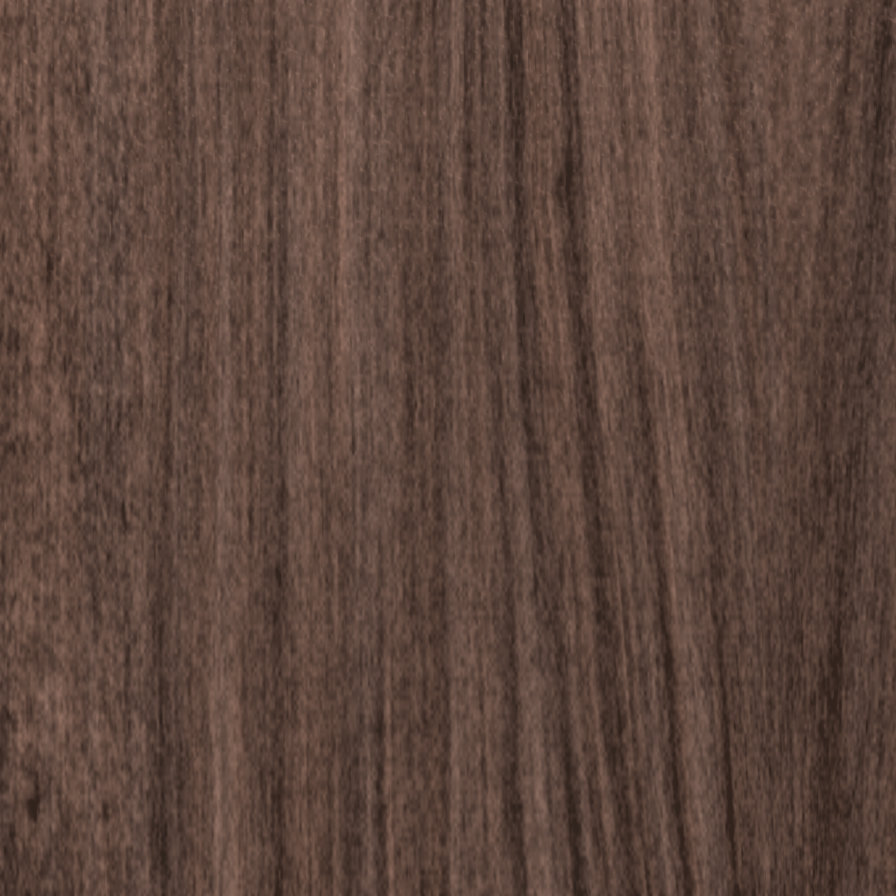
Give the GLSL for this texture, as a Shadertoy shader.

```glsl
// Dark walnut veneer: upright stripes between mottled and cathedral grain.

float hash(vec2 p) {
    return fract(sin(dot(p, vec2(127.1, 311.7))) * 43758.5453);
}

float noise(vec2 p) {
    vec2 i = floor(p), f = fract(p);
    f = f * f * (3.0 - 2.0 * f);
    return mix(mix(hash(i), hash(i + vec2(1, 0)), f.x),
               mix(hash(i + vec2(0, 1)), hash(i + vec2(1, 1)), f.x), f.y);
}

// Noise centred on zero
float grain(vec2 p) {
    return noise(p) - 0.5;
}

float fbm(vec2 p) {
    float sum = 0.0, amp = 0.5;
    for (int i = 0; i < 4; i++) {
        sum += amp * grain(p);
        p = p * 2.03 + 17.3;
        amp *= 0.55;
    }
    return sum;
}

// Soft elliptical spot
float spot(vec2 p, vec2 centre, vec2 radius) {
    vec2 d = (p - centre) / radius;
    return exp(-dot(d, d));
}

void mainImage(out vec4 fragColor, in vec2 fragCoord) {
    vec2 uv = fragCoord / iResolution.xy;
    float x = uv.x, y = uv.y;

    // Zones across the board
    float leftZone = 1.0 - smoothstep(0.13, 0.19, x + 0.03 * grain(vec2(3.0, y * 5.0)));
    float rightZone = smoothstep(0.75, 0.82, x - 0.05 * (1.0 - y));
    float stripeZone = (1.0 - leftZone) * (1.0 - rightZone);

    // Fibre coordinate: leaning right of centre, wavering, parting at the knot
    float lean = 0.085 * smoothstep(0.44, 0.72, x) - 0.14 * smoothstep(0.78, 0.98, x);
    float across = x + lean * (y - 0.5) + 0.01 * grain(vec2(x * 5.0, y * 2.6))
                 + 0.003 * grain(vec2(x * 14.0, y * 9.0));
    across -= 0.35 * (x - 0.64) * spot(uv, vec2(0.64, 0.77), vec2(0.03, 0.07));

    // Lamp falloff from the upper left
    float tone = 0.42 + 0.22 * (y - 0.5) - 0.17 * (x - 0.5) + 0.1 * fbm(uv * vec2(5.0, 2.0));

    // Long stripes, wide to narrow
    float stripes = 0.16 * grain(vec2(across * 27.0, y * 0.8))
                  + 0.4 * grain(vec2(across * 72.0 + 9.0, y * 0.9))
                  + 0.42 * grain(vec2(across * 150.0 + 31.0, y * 1.6));
    tone += stripes * mix(0.4, 1.0, stripeZone);

    // Dark growth lines and pale ribs
    float growth = smoothstep(0.6, 0.88, noise(vec2(across * 66.0 + 5.0, y * 0.8 + 4.0)));
    float rib = smoothstep(0.66, 0.92, noise(vec2(across * 92.0 + 47.0, y * 1.1)));
    tone += stripeZone * (0.22 * rib - 0.3 * growth);

    // Rounded arches and mottling on the left
    float arch = y + 42.0 * (x - 0.055) * (x - 0.055) + 0.16 * fbm(uv * vec2(16.0, 9.0));
    float mottle = 0.2 * grain(vec2(arch * 11.0, 2.0)) + 0.16 * grain(vec2(arch * 32.0, 8.0))
                 + 0.36 * fbm(uv * vec2(40.0, 18.0))
                 + 0.44 * grain(vec2(x * 170.0 + y * 25.0, y * 90.0));
    tone += leftZone * mottle;
    tone += 0.15 * spot(uv, vec2(0.06, 0.22), vec2(0.04, 0.07));
    tone -= 0.22 * spot(uv, vec2(0.14, 0.79), vec2(0.018, 0.09));

    // Hanging cathedral points on the right
    float dx = x - 0.865;
    float point = y - 6.0 * sqrt(dx * dx + 0.0002) + 0.12 * fbm(uv * vec2(20.0, 5.0));
    tone += rightZone * (0.17 * grain(vec2(point * 10.0, 5.0)) + 0.14 * grain(vec2(point * 27.0, 9.0)));
    tone += rightZone * (0.08 * smoothstep(0.6, 0.7, point) - 0.05);

    // Broad dark seam drifting toward the right edge
    float seam = (x - 0.92 - 0.065 * smoothstep(0.1, 0.85, y)
               - 0.012 * grain(vec2(2.0, y * 6.0))) / 0.012;
    tone -= 0.26 * exp(-seam * seam) * (0.5 + noise(vec2(across * 90.0, y * 3.0)));

    // Knots
    vec2 bent = uv + 0.014 * vec2(grain(uv * 38.0), grain(uv * 38.0 + 9.0));
    tone -= 0.6 * spot(bent, vec2(0.043, 0.105), vec2(0.01, 0.02));
    tone -= 0.4 * spot(bent, vec2(0.628, 0.79), vec2(0.012, 0.015));
    tone += 0.16 * spot(bent, vec2(0.65, 0.755), vec2(0.02, 0.025));
    tone -= 0.4 * spot(bent, vec2(0.825, 0.0), vec2(0.015, 0.01));

    // Fine fibres, short pores and glossy flecks
    tone += 0.34 * grain(vec2(across * 250.0, y * 9.0));
    tone += 0.4 * grain(vec2(across * 290.0 + 70.0, y * 80.0));
    tone += 0.36 * grain(vec2(x * 340.0 + 21.0, y * 190.0));
    tone -= 0.2 * smoothstep(0.7, 0.95, noise(vec2(across * 230.0, y * 42.0 + 20.0)));
    float fleck = smoothstep(0.7, 0.97, noise(vec2(x * 260.0 + 13.0, y * 170.0 + 60.0 * x)));
    tone += 0.28 * fleck * smoothstep(0.1, 1.0, y);

    // Walnut browns, with a slight red drift between stripes
    tone = clamp(tone, -0.3, 1.25);
    vec3 colour = mix(vec3(0.27, 0.20, 0.17), vec3(0.52, 0.40, 0.35), tone);
    float warmth = grain(vec2(across * 60.0 + 80.0, y * 1.5));
    colour *= 1.0 + warmth * vec3(0.03, -0.01, -0.04);
    fragColor = vec4(colour, 1.0);
}
```
